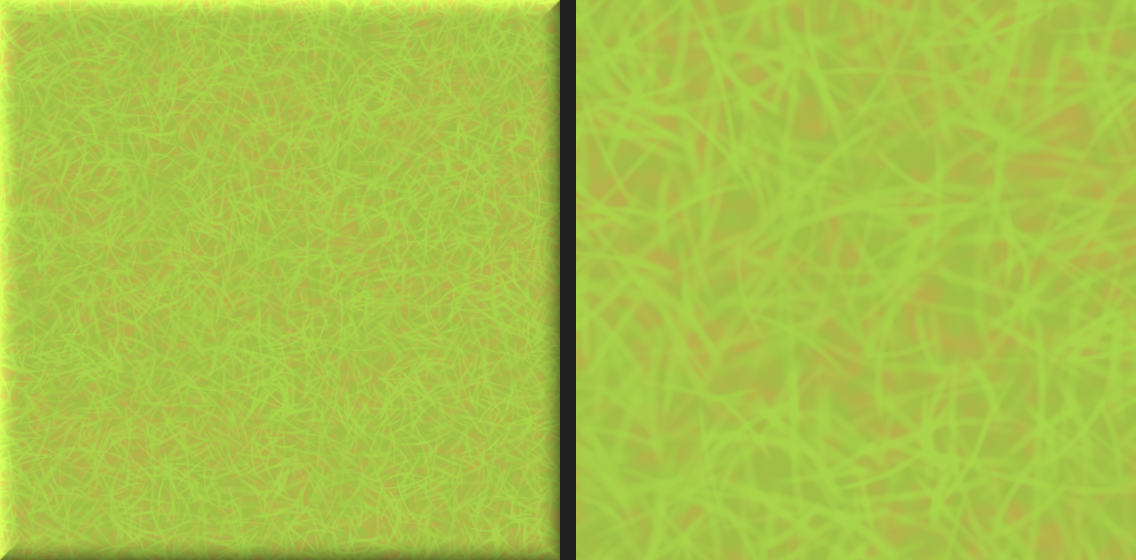
Left: the whole. Right: its middle third, enlarged.
Write a Shadertoy shader that draws this texture.

```glsl
#define LAYERS 14
#define CELLS 12.0
#define FIBRE_WIDTH 0.0042
#define FIBRE_BEND 0.45
#define FIBRE_OPACITY 0.62
#define BEVEL_WIDTH 0.042
#define BEVEL_LIGHT 0.30
#define BEVEL_DARK 0.40
#define GREEN vec3(0.622, 0.748, 0.270)
#define BROWN vec3(0.725, 0.690, 0.292)
#define LIME vec3(0.668, 0.845, 0.292)

vec2 hash2(vec2 p) {
    vec3 q = fract(p.xyx * vec3(0.1031, 0.1030, 0.0973));
    q += dot(q, q.yzx + 33.33);
    return fract((q.xx + q.yz) * q.zy);
}

float gradientNoise(vec2 p) {
    vec2 cell = floor(p), f = fract(p);
    vec2 u = f * f * f * (f * (f * 6.0 - 15.0) + 10.0);
    vec4 corner;
    for (int i = 0; i < 4; i++) {
        vec2 o = vec2(i & 1, i >> 1);
        float angle = 6.2832 * hash2(cell + o + 71.0).x;
        corner[i] = dot(vec2(cos(angle), sin(angle)), f - o);
    }
    return mix(mix(corner.x, corner.y, u.x), mix(corner.z, corner.w, u.x), u.y);
}

// One tapered, slightly curved strand centred on the origin
float strand(vec2 p, float halfLength, float bend, float halfWidth) {
    float t = p.x / halfLength;
    float offset = abs(p.y - bend * halfLength * (t * t - 0.3));
    float taper = 1.0 - smoothstep(0.45, 1.0, abs(t));
    return taper * (1.0 - smoothstep(0.1 * halfWidth, halfWidth, offset));
}

// Coverage of one layer: a strand per jittered cell
float fibreLayer(vec2 uv, float layer) {
    float cells = CELLS + 0.8 * layer;
    float turn = layer * 2.4;
    vec2 p = mat2(cos(turn), sin(turn), -sin(turn), cos(turn)) * uv * cells + layer * 37.0 + 60.0;
    vec2 home = floor(p);
    float open = 1.0;
    for (int y = -1; y <= 1; y++)
    for (int x = -1; x <= 1; x++) {
        vec2 id = home + vec2(x, y);
        vec2 shape = hash2(id + 19.0 * layer + 5.0);
        vec2 look = hash2(id + 23.0 * layer + 130.0);
        float angle = 6.2832 * shape.x;
        vec2 axis = vec2(cos(angle), sin(angle));
        vec2 d = p - id - hash2(id + 11.0 * layer);
        vec2 local = vec2(dot(d, axis), dot(d, vec2(-axis.y, axis.x)));
        float halfLength = mix(0.4, 0.95, shape.y);
        float halfWidth = FIBRE_WIDTH * cells * mix(0.65, 1.35, look.y);
        float cover = strand(local, halfLength, FIBRE_BEND * (look.x - 0.5), halfWidth);
        open *= 1.0 - cover * FIBRE_OPACITY * mix(0.3, 1.0, look.x);
    }
    return 1.0 - open;
}

// Mottled ground of green and brown
vec3 ground(vec2 uv) {
    float n = 0.45 * gradientNoise(uv * 7.0 + 3.0)
            + 0.65 * gradientNoise(uv * 38.0 + 40.0)
            + 0.55 * gradientNoise(uv * 85.0 + 90.0);
    return mix(GREEN, BROWN, smoothstep(-0.38, 0.55, n));
}

// Raised border lit from the upper left, with mitred corners
float bevel(vec2 uv) {
    float toLit = min(uv.x, 1.0 - uv.y);
    float toShaded = min(1.0 - uv.x, uv.y);
    float lit = smoothstep(-0.004, 0.004, toShaded - toLit);
    float slope = max(0.0, 1.0 - min(toLit, toShaded) / BEVEL_WIDTH);
    return 1.0 + slope * slope * mix(-BEVEL_DARK, BEVEL_LIGHT, lit);
}

void mainImage(out vec4 fragColor, in vec2 fragCoord) {
    vec2 uv = fragCoord / iResolution.xy;

    float open = 1.0;
    for (int i = 0; i < LAYERS; i++) open *= 1.0 - fibreLayer(uv, float(i));

    // Broad clumps and fine fuzz vary the fibre cover
    float clumps = 1.0 + 0.5 * gradientNoise(uv * 9.0 + 15.0);
    float fuzz = 0.22 * gradientNoise(uv * 65.0 + 200.0);
    float cover = clamp((1.0 - open) * clumps + fuzz + 0.03, 0.0, 0.92);

    vec3 color = mix(ground(uv), LIME, cover) * bevel(uv);
    fragColor = vec4(color, 1.0);
}
```
